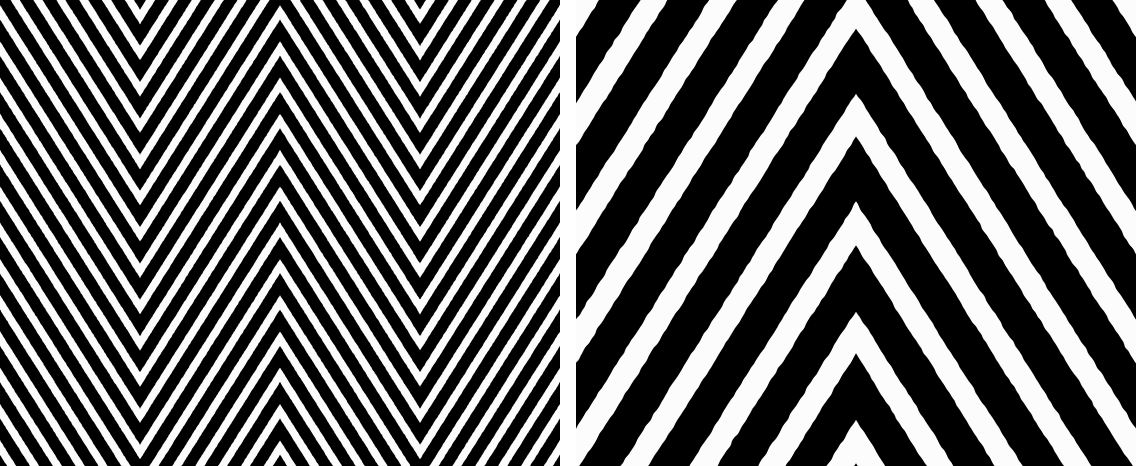
Left: the whole. Right: its middle third, enlarged.
Give the GLSL for this pattern, as a WebGL 2 fragment shader.

```glsl
#version 300 es
precision highp float;

uniform vec2 u_resolution;
out vec4 fragColor;

const vec3 BLACK = vec3(0.0);
const vec3 WHITE = vec3(0.99);

const float ZIGZAGS = 2.0;        // chevron repeats across the canvas
const float STRIPES = 12.85;      // stripe repeats down the canvas
const float RISE = 6.125;         // stripe periods between valley and peak
const float TOP_OFFSET = 0.339;   // first stripe centre below the top edge
const float HALF_WIDTH = 0.2;     // half the white share of one period
const float ROUGHNESS = 0.012;    // edge wear, in stripe periods
const vec2 GRAIN = vec2(256.0, 213.0);

float hash(vec2 p) {
    return fract(sin(dot(p, vec2(127.1, 311.7))) * 43758.5453);
}

float valueNoise(vec2 p) {
    vec2 cell = floor(p);
    vec2 f = fract(p);
    f = f * f * (3.0 - 2.0 * f);
    float low = mix(hash(cell), hash(cell + vec2(1.0, 0.0)), f.x);
    float high = mix(hash(cell + vec2(0.0, 1.0)), hash(cell + vec2(1.0, 1.0)), f.x);
    return mix(low, high, f.y);
}

// Triangle wave: 0 at whole numbers, 1 halfway between them
float triangle(float x) {
    return 1.0 - abs(2.0 * fract(x) - 1.0);
}

// Stripe coordinate, whole at the centre of each white stripe
float chevronPhase(vec2 uv, float zigzags, float stripes, float rise) {
    return (1.0 - uv.y) * stripes - TOP_OFFSET - rise * triangle(uv.x * zigzags);
}

float stripeMask(float phase, float halfWidth, float blur) {
    float d = abs(fract(phase + 0.5) - 0.5) - halfWidth;
    return 1.0 - smoothstep(-blur, blur, d);
}

void main() {
    vec2 uv = gl_FragCoord.xy / u_resolution;
    float phase = chevronPhase(uv, ZIGZAGS, STRIPES, RISE);

    // Slightly ragged stripe edges
    float wear = (valueNoise(uv * GRAIN) * 2.0 - 1.0) * ROUGHNESS;

    // Phase change over one pixel sets the edge smoothing
    vec2 slope = vec2(2.0 * RISE * ZIGZAGS, STRIPES);
    float blur = 0.65 * length(slope / u_resolution);

    float white = stripeMask(phase, HALF_WIDTH + wear, blur);
    fragColor = vec4(mix(BLACK, WHITE, white), 1.0);
}
```
